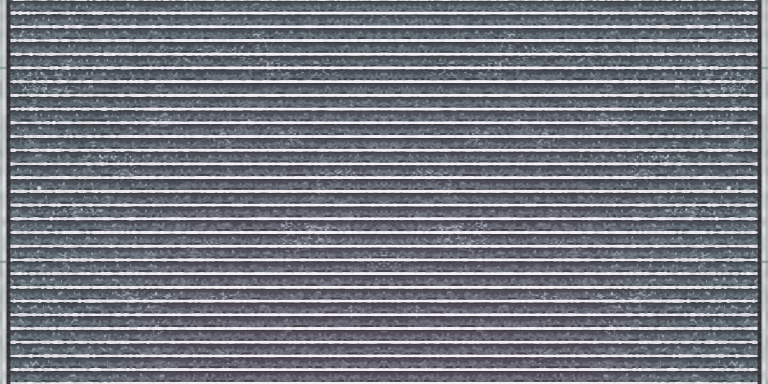
Give the GLSL for this texture, as a Shadertoy shader.

```glsl
// Metal radiator core: bright horizontal tubes, serrated grey fins and side rails.
#define TUBES 28.0
#define TUBE_OFFSET 0.045
#define TUBE_HALF_WIDTH 0.098
#define FINS 300.0
#define RAIL_WIDTH 0.0085
#define GAP_WIDTH 0.0050
#define WEAR 0.75

const vec3 TUBE_COLOR = vec3(0.95, 0.94, 0.96);
const vec3 FIN_LIGHT = vec3(0.40, 0.42, 0.45);
const vec3 FIN_DARK = vec3(0.305, 0.31, 0.335);
const vec3 SHADOW = vec3(0.20, 0.20, 0.22);
const vec3 RAIL_COLOR = vec3(0.70, 0.72, 0.73);

float hash(vec2 p) {
    vec3 q = fract(vec3(p.xyx) * 0.1031);
    q += dot(q, q.yzx + 33.33);
    return fract((q.x + q.y) * q.z);
}

float noise(vec2 p) {
    vec2 i = floor(p), f = fract(p);
    f = f * f * (3.0 - 2.0 * f);
    return mix(mix(hash(i), hash(i + vec2(1, 0)), f.x),
               mix(hash(i + vec2(0, 1)), hash(i + vec2(1, 1)), f.x), f.y);
}

// Smooth coverage of the band |d| < halfWidth, with edge softness aa.
float band(float d, float halfWidth, float aa) {
    return 1.0 - smoothstep(halfWidth - 0.5 * aa, halfWidth + 0.5 * aa, abs(d));
}

// Noise along one row only, so that rows stay independent.
float rowNoise(float x, float row, float seed) {
    return noise(vec2(x, row * 17.0 + seed));
}

void mainImage(out vec4 fragColor, in vec2 fragCoord) {
    vec2 uv = fragCoord / iResolution.xy;
    float x = 0.5 - abs(uv.x - 0.5);          // left and right halves mirror
    float aaX = 1.0 / iResolution.x;
    float aaY = TUBES / iResolution.y;

    // Position inside one repeat: 0 at a tube, rising to 1 at the next
    float level = uv.y * TUBES - TUBE_OFFSET;
    float row = floor(level), v = level - row;
    float tubeRow = floor(level + 0.5);
    float tubeDist = level - tubeRow;
    float side = 1.0 - smoothstep(0.02, 0.32, x);

    // Fins: light lower part, dark upper part, ragged boundary
    float streak = rowNoise(x * FINS, row, 3.0);
    float fine = noise(vec2(x * FINS * 1.1, level * 9.0));
    float ragged = 0.54 + 0.26 * (streak - 0.5);
    float lower = 1.0 - smoothstep(ragged - 0.10, ragged + 0.10, v);
    vec3 color = mix(FIN_DARK, FIN_LIGHT, lower);
    color += (fine - 0.5) * mix(0.06, 0.15, lower);

    // Pale fin tips along the boundary, stronger near the sides
    float tip = smoothstep(0.62, 0.95, rowNoise(x * FINS, row, 9.0));
    color += tip * band(v - ragged, 0.09, 0.14) * mix(0.12, 0.24, side);

    // Shadow under each tube and broken dark gaps above it
    color = mix(color, SHADOW, 0.60 * smoothstep(0.70, 0.87, v));
    float notch = smoothstep(0.45, 0.75, rowNoise(x * FINS * 0.8, row, 5.0));
    color = mix(color, SHADOW, 0.75 * notch * band(v - 0.19, 0.06, aaY));

    // Scattered scuffs
    float scuff = smoothstep(0.72, 0.90, noise(vec2(x * 24.0, uv.y * 22.0) + 7.0));
    color += WEAR * 0.22 * scuff * smoothstep(0.5, 0.9, fine);

    // Slow tint: cool at top and sides, violet towards the bottom centre
    float warm = (1.0 - uv.y) * (1.0 - side);
    color += mix(vec3(-0.012, 0.008, 0.012), vec3(0.016, -0.010, 0.010), warm);
    color *= 0.96 + 0.08 * noise(vec2(x * 9.0, uv.y * 6.0));

    // Bright tubes with nicked edges
    float nick = rowNoise(x * FINS * 0.9, tubeRow, 13.0) - 0.5;
    float width = TUBE_HALF_WIDTH + nick * WEAR * mix(0.03, 0.09, side);
    float shine = 1.0 - 0.12 * side * rowNoise(x * FINS, tubeRow, 21.0);
    color = mix(color, TUBE_COLOR * shine, band(tubeDist, width, aaY));

    // One glint near each side
    vec2 glint = (vec2(x, uv.y) - vec2(0.051, 0.51)) * vec2(2.0, 1.0);
    color = mix(color, TUBE_COLOR, 0.8 * (1.0 - smoothstep(0.002, 0.008, length(glint))));

    // Dark gap, then pale rail with a brighter inner lip
    float core = smoothstep(-aaX, aaX, x - RAIL_WIDTH - GAP_WIDTH);
    color = mix(SHADOW * (0.8 + 0.5 * fine), color, core);
    float railGrain = noise(vec2(x * 180.0, uv.y * 45.0));
    vec3 rail = RAIL_COLOR * (0.92 + 0.16 * railGrain);
    rail += 0.12 * band(x - 0.6 * RAIL_WIDTH, 0.0015, 2.0 * aaX);
    float joint = min(abs(uv.y - 0.823), abs(uv.y - 0.318));
    rail = mix(rail, vec3(0.45, 0.53, 0.51), 0.7 * band(joint, 0.003, 0.006));
    color = mix(rail, color, smoothstep(-aaX, aaX, x - RAIL_WIDTH));

    fragColor = vec4(clamp(color, 0.0, 1.0), 1.0);
}
```
